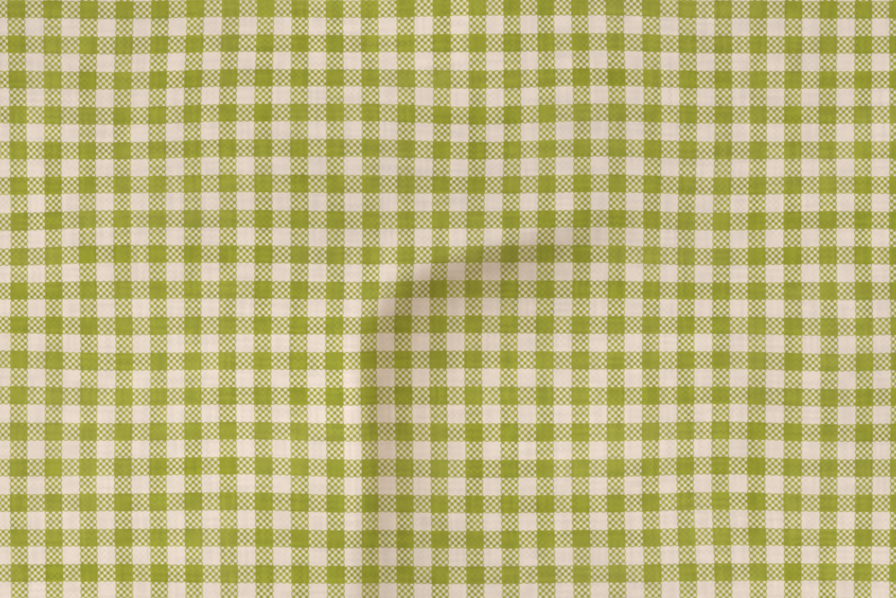
Write a WebGL 2 fragment shader that draws this texture.

```glsl
#version 300 es
precision highp float;
// Green and cream woven gingham cloth with one soft curved fold.

#define REPEATS vec2(16.98, 16.93)  // checks per canvas height
#define OFFSET vec2(0.0, 0.268)     // start of the first check
#define BAND 0.25                   // half width of a dyed band
#define THREADS 11.0                // threads per check
#define WEAVE 0.85                  // contrast of crossing threads
#define SLUB 0.13                   // unevenness of single threads
#define WAVER 0.0035                // drift of the bands
#define FOLD_DEPTH 0.85             // strength of the fold shadow
#define CREAM vec3(0.89, 0.83, 0.775)
#define GREEN vec3(0.59, 0.60, 0.205)
#define SHADOW vec3(0.70, 0.65, 0.56)

uniform vec2 u_resolution;
out vec4 fragColor;

const float PI = 3.14159265;

float hash(vec2 p) {
    return fract(sin(dot(p, vec2(127.1, 311.7))) * 43758.5453);
}

float noise(vec2 p) {
    vec2 i = floor(p), f = fract(p);
    f = f * f * (3.0 - 2.0 * f);
    float low = mix(hash(i), hash(i + vec2(1, 0)), f.x);
    float high = mix(hash(i + vec2(0, 1)), hash(i + vec2(1, 1)), f.x);
    return mix(low, high, f.y);
}

float smoothMin(float a, float b, float k) {
    float h = max(k - abs(a - b), 0.0) / k;
    return min(a, b) - h * h * k * 0.25;
}

// Signed distance to the crease: positive on its shaded side.
float crease(vec2 p) {
    float upright = p.x - 0.60 - 0.015 * sin(p.y * 7.0);
    float slanted = (0.54 + 0.30 * (p.x - 0.68) - p.y) * 0.96;
    return smoothMin(upright, slanted, 0.16);
}

// Dyed bands in both directions, 1 inside a band.
vec2 bands(vec2 c) {
    vec2 soft = max(fwidth(c) * 0.7, vec2(0.03));
    return smoothstep(-soft, soft, BAND - abs(fract(c) - 0.5));
}

void main() {
    vec2 p = gl_FragCoord.xy / u_resolution.y;

    // Fold shading, fading towards both ends of the crease
    float d = crease(p);
    float reach = (1.0 - smoothstep(0.78, 1.12, p.x)) * mix(0.5, 1.0, smoothstep(0.0, 0.42, p.y));
    float shade = smoothstep(-0.025, 0.035, d) * exp(-max(d, 0.0) / 0.075) * reach;
    float ridge = exp(-abs(d + 0.035) / 0.03) * reach;

    // Cloth coordinates, slightly pulled by drift and fold
    vec2 drift = vec2(noise(p * 5.0), noise(p * 5.0 + 40.0)) - 0.5;
    vec2 q = p + WAVER * 2.0 * drift + vec2(0.004, -0.003) * shade;
    vec2 check = vec2(q.x, 1.0 - q.y) * REPEATS + OFFSET;
    vec2 thread = check * THREADS;

    // Plain weave, faded out where threads are finer than pixels
    vec2 size = fwidth(thread);
    float detail = 1.0 - smoothstep(0.75, 1.2, max(size.x, size.y));
    vec2 wave = sin(PI * thread);
    float over = 0.5 + 0.5 * WEAVE * detail * clamp(1.3 * wave.x * wave.y, -1.0, 1.0);

    // Warp or weft colour shows, whichever thread lies on top
    vec2 dyed = bands(check);
    float dye = mix(dyed.x, dyed.y, over);
    float patchy = noise(check * 0.8 + 9.0) - 0.5;
    dye *= 0.97 + 0.12 * patchy;
    vec3 color = mix(CREAM, GREEN, dye);

    // Uneven threads
    float warp = noise(thread * vec2(1.0, 0.12)) - 0.5;
    float weft = noise(thread * vec2(0.12, 1.0) + 70.0) - 0.5;
    color *= 1.0 + SLUB * mix(warp, weft, over) * mix(0.6, 1.2, dye);

    // Broad waves of the cloth and the fold itself
    color *= 1.0 + 0.08 * (noise(p * 3.0 + 20.0) - 0.5) + 0.03 * ridge;
    color *= mix(vec3(1.0), SHADOW, FOLD_DEPTH * shade);
    fragColor = vec4(color, 1.0);
}
```
